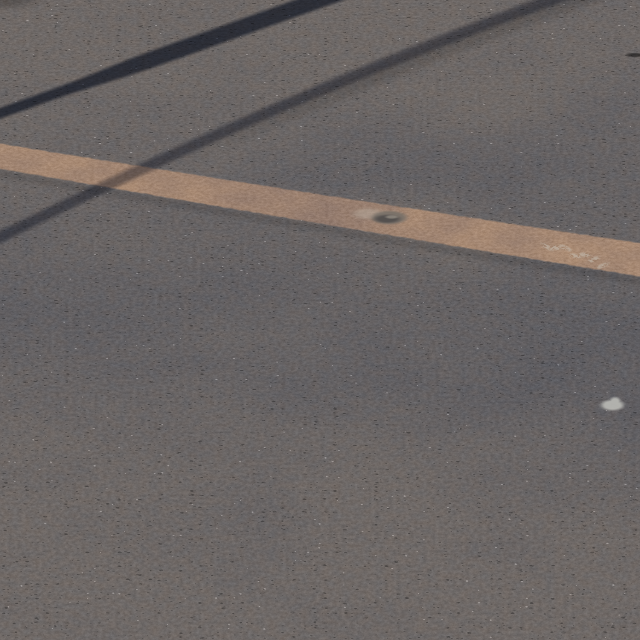
A Shadertoy shader for this texture:

```glsl
// Worn asphalt seen at a slant, crossed by a tan painted stripe and two cable shadows.
// Gradient noise mottles the ground, jittered cells scatter pits and grit,
// and soft distance bands and ellipses place the stripe, shadows, stud and chips.

const vec3 ASPHALT_WARM = vec3(0.435, 0.412, 0.402);
const vec3 ASPHALT_COOL = vec3(0.378, 0.370, 0.382);
const vec3 PAINT_LIGHT = vec3(0.685, 0.560, 0.460);
const vec3 PAINT_WORN = vec3(0.560, 0.470, 0.425);
const vec3 CHALK = vec3(0.74, 0.70, 0.65);
const vec3 SHADOW_DEEP = vec3(0.40, 0.44, 0.53);
const vec3 SHADOW_SOFT = vec3(0.62, 0.64, 0.70);
const vec2 STUD_POS = vec2(0.608, 0.660);
const vec2 CHIP_POS = vec2(0.957, 0.367);
const float GRAIN_SCALE = 150.0;
const float GRAIN_STRENGTH = 0.055;
const float PIT_STRENGTH = 0.34;
const float GRIT_STRENGTH = 0.17;

vec2 hash2(vec2 p) {
    vec3 q = fract(vec3(p.xyx) * vec3(0.1031, 0.1030, 0.0973));
    q += dot(q, q.yzx + 33.33);
    return fract((q.xx + q.yz) * q.zy);
}

float gradientDot(vec2 cell, vec2 corner, vec2 f) {
    float angle = 6.2832 * hash2(cell + corner).x;
    return dot(vec2(cos(angle), sin(angle)), f - corner);
}

float gradientNoise(vec2 p) {
    vec2 i = floor(p), f = fract(p);
    vec2 u = f * f * f * (f * (f * 6.0 - 15.0) + 10.0);
    float low = mix(gradientDot(i, vec2(0, 0), f), gradientDot(i, vec2(1, 0), f), u.x);
    float high = mix(gradientDot(i, vec2(0, 1), f), gradientDot(i, vec2(1, 1), f), u.x);
    return mix(low, high, u.y);
}

float fbm(vec2 p) {
    float sum = 0.0, amp = 1.0;
    for (int i = 0; i < 4; i++) {
        sum += amp * gradientNoise(p);
        p = mat2(1.6, 1.2, -1.2, 1.6) * p + 7.3;
        amp *= 0.55;
    }
    return sum;
}

// Flat specks, one at most per cell; density is the share of filled cells
float specks(vec2 p, float density, float size) {
    vec2 cell = floor(p);
    vec2 rnd = hash2(cell + 19.7), jitter = hash2(cell + 71.3);
    vec2 d = fract(p) - mix(vec2(0.35), vec2(0.65), jitter);
    d.y += 0.3 * d.x * (rnd.y - 0.5);
    float radius = size * mix(0.5, 1.0, rnd.y);
    return step(rnd.x, density) * (1.0 - smoothstep(radius * 0.35, radius, length(d)));
}

float band(float d, float halfWidth, float blur) {
    return 1.0 - smoothstep(halfWidth - blur, halfWidth + blur, abs(d));
}

float ellipse(vec2 p, vec2 radii, float blur) {
    return 1.0 - smoothstep(1.0 - blur, 1.0 + blur, length(p / radii));
}

vec3 asphalt(vec2 uv, float grain) {
    float cool = 0.78 * exp(-pow((uv.y - 0.54 + 0.10 * uv.x) / 0.20, 2.0));
    cool += 0.45 * ellipse(uv - vec2(0.68, 0.75), vec2(0.38, 0.075), 0.75);
    cool += 0.28 * smoothstep(0.65, 1.0, uv.x) * smoothstep(0.05, 0.35, uv.y);
    cool += 0.45 * fbm(uv * vec2(4.0, 9.0) + 3.0);
    vec3 col = mix(ASPHALT_WARM, ASPHALT_COOL, clamp(cool, 0.0, 1.15));
    float tint = gradientNoise(uv * vec2(60.0, 85.0) + 40.0);
    return col + GRAIN_STRENGTH * grain + 0.018 * tint * vec3(1.0, 0.1, -0.7);
}

void mainImage(out vec4 fragColor, in vec2 fragCoord) {
    vec2 uv = fragCoord / iResolution.xy;
    float px = 1.0 / iResolution.y;
    float edge = max(px, 0.0018);
    vec2 ground = uv * vec2(1.0, 1.35 + 0.5 * uv.y);
    float grain = fbm(ground * GRAIN_SCALE);

    // Asphalt with pits clustered in patches and sparse bright grit
    vec3 col = asphalt(uv, grain);
    float patches = smoothstep(-0.35, 0.45, gradientNoise(uv * vec2(9.0, 13.0)));
    float pits = specks(ground * vec2(62.0, 95.0), 0.10 + 0.20 * patches, 0.30);
    pits = max(pits, 0.7 * specks(ground * vec2(110.0, 150.0) + 31.0, 0.20, 0.34));
    col *= 1.0 - PIT_STRENGTH * pits * smoothstep(-0.6, 0.3, grain);
    col += GRIT_STRENGTH * specks(ground * 105.0 + 57.0, 0.025, 0.28);

    // Painted stripe, widening to the right, with a dark seam below
    float stripeY = 0.756 - 0.168 * uv.x + 0.006 * uv.x * uv.x;
    float stripeHalf = 0.0195 + 0.0065 * uv.x;
    float d = uv.y - stripeY + 0.0012 * gradientNoise(uv * 90.0);
    col *= 1.0 - 0.10 * band(d + stripeHalf + 0.008, 0.006, 0.006);
    float wear = 0.38 + 0.40 * fbm(uv * vec2(13.0, 24.0));
    wear += 0.40 * exp(-pow((uv.x - 0.50) / 0.13, 2.0));
    vec3 paint = mix(PAINT_LIGHT, PAINT_WORN, clamp(wear, 0.0, 1.0)) + 0.06 * grain;
    col = mix(col, paint, band(d, stripeHalf, edge));

    // Broken pale scratches on the right part of the stripe
    for (int i = 0; i < 7; i++) {
        float k = float(i);
        vec2 rnd = hash2(vec2(k, 5.0));
        vec2 q = uv - vec2(0.855 + 0.0145 * k, 0.618 - 0.0048 * k + 0.010 * (rnd.x - 0.5));
        q.y += (rnd.y - 0.4) * q.x;
        float mark = ellipse(q, vec2(0.009, 0.0035), 0.5);
        col = mix(col, CHALK, 0.65 * mark * smoothstep(-0.5, 0.2, grain));
    }

    // Metal stud with a pale scuff on its left
    vec2 s = uv - STUD_POS;
    col = mix(col, CHALK, 0.45 * ellipse(s + vec2(0.032, -0.006), vec2(0.022, 0.008), 0.5));
    col = mix(col, vec3(0.47, 0.44, 0.41), 0.9 * ellipse(s, vec2(0.027, 0.010), 0.25));
    col = mix(col, vec3(0.29, 0.28, 0.28), 0.8 * ellipse(s + vec2(0.003, 0.002), vec2(0.019, 0.006), 0.4));
    col = mix(col, vec3(0.60, 0.57, 0.53), 0.7 * ellipse(s - vec2(0.004, 0.001), vec2(0.009, 0.0025), 0.5));

    // White chip and a dark nick near the right border
    vec2 c = uv - CHIP_POS;
    float chip = max(ellipse(c, vec2(0.017, 0.008), 0.35), ellipse(c - vec2(0.004, 0.006), vec2(0.008, 0.006), 0.5));
    col = mix(col, vec3(0.73, 0.73, 0.71), 0.9 * chip);
    col *= 1.0 - 0.5 * ellipse(uv - vec2(0.992, 0.914), vec2(0.013, 0.003), 0.5);

    // Cable shadows: a deep one at upper left, a softer one with a penumbra
    float deep = uv.y - (0.823 + 0.355 * uv.x);
    float deepHalf = 0.0085 + 0.005 * smoothstep(0.08, 0.24, uv.x);
    col *= mix(vec3(1.0), SHADOW_DEEP, band(deep, deepHalf, 0.0045));
    float soft = uv.y - (0.629 + 0.5 * uv.x - 0.08 * uv.x * uv.x);
    col *= mix(vec3(1.0), SHADOW_SOFT, band(soft, 0.0095, 0.006));
    col *= 1.0 - 0.13 * smoothstep(0.2, 0.6, uv.x) * band(soft + 0.016, 0.012, 0.010);
    col *= 1.0 - 0.20 * ellipse(uv - vec2(0.0, 1.0), vec2(0.05, 0.012), 0.6);

    fragColor = vec4(clamp(col, 0.0, 1.0), 1.0);
}
```
